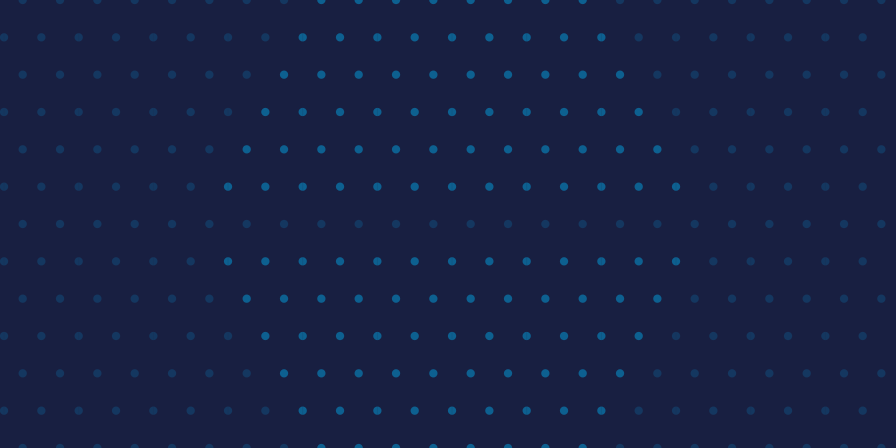
Write a WebGL 2 fragment shader that draws this background.

```glsl
#version 300 es
precision highp float;
// Staggered dot lattice on navy, with two bright trapezoids mirrored about a dim middle row.

#define ROWS 12.0         // lattice pitches per canvas height
#define SHIFT_X 0.108     // lattice centre offset, in pitches
#define DOT_RADIUS 0.110  // in pitches
#define HALF_SPAN 6.5     // bright half width at the middle, in pitches
#define TAPER 0.5         // half width lost per row
#define SEAM_WIDTH 0.012  // half width of the hairline in alternate dots
#define SEAM_DARKEN 0.15
#define NAVY vec3(0.094, 0.122, 0.255)
#define DIM_BLUE vec3(0.080, 0.215, 0.375)
#define BRIGHT_BLUE vec3(0.050, 0.375, 0.565)

uniform vec2 u_resolution;
out vec4 fragColor;

// Coverage of a shape from its signed distance and the size of a pixel.
float coverage(float dist, float pixel) {
    return clamp(0.5 - dist / pixel, 0.0, 1.0);
}

// Bright rows narrow away from the middle row, which stays dim.
float isBright(float column, float row) {
    float level = abs(row);
    float halfWidth = HALF_SPAN - TAPER * level;
    return step(0.5, level) * step(abs(column), halfWidth + 0.1);
}

void main() {
    float pixel = ROWS / u_resolution.y;
    vec2 p = (gl_FragCoord.xy - 0.5 * u_resolution) * pixel;
    p.x -= SHIFT_X;

    // Nearest dot: even rows are shifted by half a pitch.
    float row = floor(p.y + 0.5);
    float odd = mod(row, 2.0);
    float stagger = 0.5 * (1.0 - odd);
    float column = floor(p.x - stagger + 0.5) + stagger;
    vec2 local = p - vec2(column, row);

    float dotMask = coverage(length(local) - DOT_RADIUS, pixel);
    vec3 dotColor = mix(DIM_BLUE, BRIGHT_BLUE, isBright(column, row));

    // Faint vertical hairline through every second dot of odd rows.
    float alternate = odd * step(mod(column, 2.0), 0.25);
    float seam = alternate * coverage(abs(local.x) - SEAM_WIDTH, pixel);
    dotColor = mix(dotColor, NAVY, SEAM_DARKEN * seam);

    fragColor = vec4(mix(NAVY, dotColor, dotMask), 1.0);
}
```
